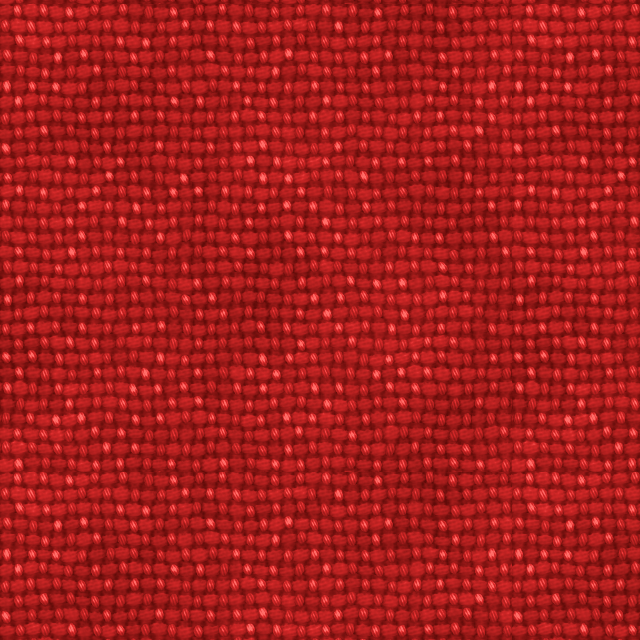
Write a three.js fragment shader that draws this texture.

```glsl
varying vec2 vUv;

const vec2 TILE = vec2(40.0, 31.0); // threads in one swatch before it repeats

float hash(vec2 p) {
  p = fract(mod(p, TILE * 5.0) * vec2(0.1031, 0.1137));
  p += dot(p, p.yx + 33.33);
  return fract((p.x + p.y) * p.x * 17.0);
}

// Distance to the nearest scattered point
float cellular(vec2 p) {
  vec2 cell = floor(p);
  float nearest = 1.0;
  for (int j = -1; j <= 1; j++) {
    for (int i = -1; i <= 1; i++) {
      vec2 id = cell + vec2(float(i), float(j));
      vec2 point = id + vec2(hash(id + 3.7), hash(id + 8.3));
      nearest = min(nearest, length(p - point));
    }
  }
  return nearest;
}

vec3 threadColor(float tone) {
  vec3 shadowRed = vec3(0.42, 0.055, 0.045);
  vec3 clothRed = vec3(0.85, 0.16, 0.16);
  vec3 glintRed = vec3(1.0, 0.43, 0.41);
  vec3 color = mix(shadowRed, clothRed, clamp(tone, -0.1, 1.1));
  return mix(color, glintRed, smoothstep(0.9, 1.45, tone));
}

void main() {
  // Thread grid, counted rightward and downward
  vec2 grid = vec2(vUv.x * 50.0, (1.0 - vUv.y) * 42.4 - 0.25);
  vec2 swatch = mod(grid, TILE);
  float mottle = cellular(swatch * vec2(3.0, 4.0)) - 0.45;

  // Uneven, slightly wandering threads
  vec2 bent = swatch;
  bent.x += 0.10 * sin(swatch.y * 0.9 + 2.0 * sin(swatch.x * 0.37));
  bent.y += 0.09 * sin(swatch.x * 0.8 + 2.0 * sin(swatch.y * 0.53));
  vec2 id = floor(bent);
  vec2 f = bent - id - 0.5;
  float isKnot = mod(id.x + id.y, 2.0);

  // Vertical warp showing in the gaps
  float tone = 0.06 + 0.33 * smoothstep(0.5, 0.15, abs(f.x));
  tone += 0.14 * (hash(vec2(id.x, 2.0)) - 0.5);

  // Horizontal weft, dipping under the neighbouring knots
  vec2 weftId = mod(id + vec2(isKnot * sign(f.x), 0.0), TILE);
  float along = mix(abs(f.x), 1.0 - abs(f.x), isKnot);
  float weftRand = hash(weftId + 11.0);
  float halfHeight = 0.32 + 0.12 * weftRand - 0.12 * along;
  float across = (f.y + 0.12 * (hash(weftId + 5.0) - 0.5) + 0.12 * mottle) / halfHeight;
  float weftTone = mix(0.73, 0.24, smoothstep(0.3, 0.8, along));
  weftTone += 0.22 * (weftRand - 0.5) - 0.10 * across - 0.14 * across * across;
  weftTone += 0.07 * sin(f.y * 24.0 + f.x * 5.0 + weftRand * 6.28);
  tone = mix(tone, weftTone, smoothstep(1.15, 0.75, abs(across)));

  // Raised warp knots with a shadow, twisted fibres and a glint
  float knotRand = hash(id + 21.0);
  vec2 k = f - 0.14 * (vec2(hash(id + 31.0), hash(id + 43.0)) - 0.5);
  k.x -= 0.2 * k.y * (knotRand - 0.3);
  float shape = length(k / vec2(0.36, 0.42)) + 0.3 * mottle;
  float shade = length((k - vec2(0.03, 0.08)) / vec2(0.45, 0.52));
  tone -= 0.16 * isKnot * smoothstep(1.15, 0.7, shade);
  float fibre = sin(k.x * 26.0 - k.y * 13.0 + knotRand * 6.28);
  float glint = exp(-dot(k + vec2(0.0, 0.05), k + vec2(0.0, 0.05)) * 22.0);
  float knotTone = 0.62 + 0.16 * knotRand - 0.45 * k.y + 0.10 * fibre;
  knotTone += glint * (0.22 + 0.62 * knotRand * knotRand + 0.16 * fibre);
  tone = mix(tone, knotTone, isKnot * smoothstep(1.1, 0.78, shape));

  // Fine fuzz and broad uneven dye
  tone += 0.30 * mottle;
  tone += 0.04 * sin(swatch.x * 0.31 + 1.5 * sin(swatch.y * 0.23));
  tone += 0.03 * sin(swatch.y * 0.47 + swatch.x * 0.13);

  gl_FragColor = vec4(threadColor(tone), 1.0);
}
```
